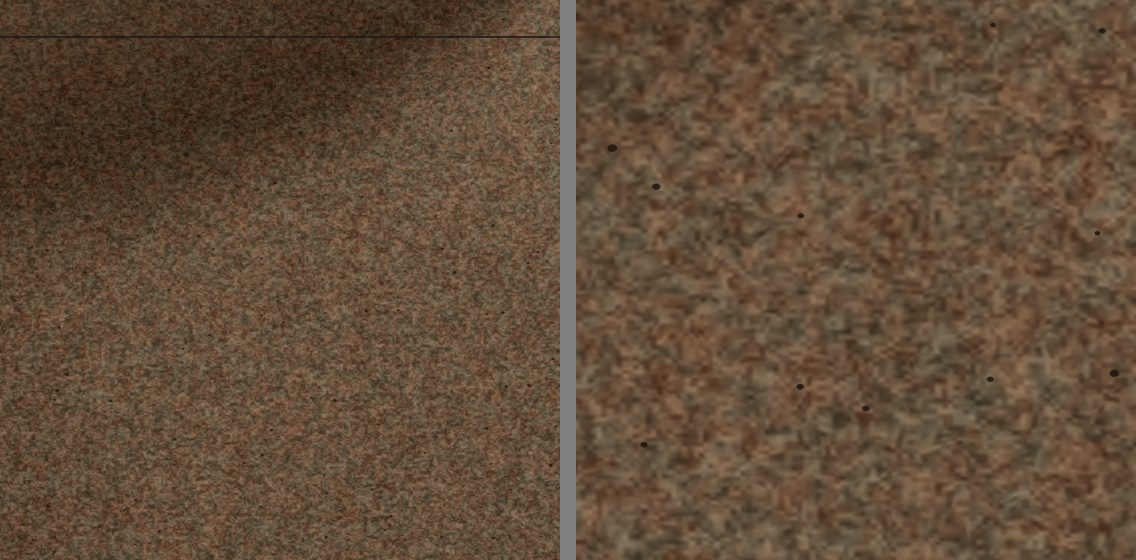
Left, the full canvas; right, a detail of the centre.
Reproduce this texture procedurally as a WebGL 2 fragment shader.

```glsl
#version 300 es
precision highp float;
// Brown speckled felt or cork sheet under a soft diagonal shadow, crossed by a thin dark seam.
// A smooth light field sets the tone; layered value noise adds mottling, fine grain and
// warm or olive tints, and a jittered grid scatters small dark pits.

uniform vec2 u_resolution;
out vec4 fragColor;

const vec3 BASE_COLOR = vec3(0.357, 0.276, 0.200);
const vec3 TONE_AXIS = vec3(1.0, 0.92, 0.80);     // how each channel follows the tone
const vec3 TINT_AXIS = vec3(0.55, -0.22, -0.30);  // olive to russet
const vec3 SEAM_COLOR = vec3(0.10, 0.08, 0.09);
const vec3 PIT_COLOR = vec3(0.10, 0.075, 0.055);

const float LIT_TONE = 0.047;
const float SHADOW_DEPTH = 0.155;
const float SHADOW_RECOVERY = 0.055;
const float MOTTLE_SCALE = 150.0;
const float GRAIN_SCALE = 310.0;
const float TINT_SCALE = 105.0;
const float MOTTLE_AMOUNT = 0.16;
const float GRAIN_AMOUNT = 0.17;
const float CLOUD_AMOUNT = 0.04;
const float STREAK_AMOUNT = 0.018;
const float TINT_AMOUNT = 0.10;
const float PIT_CELLS = 44.0;
const float PIT_CHANCE = 0.06;
const float PIT_RADIUS = 0.0026;
const float SEAM_HEIGHT = 0.934;
const float SEAM_HALF_WIDTH = 0.0012;

// Integer hash of a lattice cell, 0 to 1
float hash(vec2 cell, uint seed) {
    uvec2 q = uvec2(ivec2(cell)) * uvec2(1597u, 3571u);
    uint h = (q.x ^ (q.y * 2017u)) + seed * 7919u;
    h = (h ^ (h >> 15u)) * 73471u;
    h = (h ^ (h >> 13u)) * 98689u;
    h = (h ^ (h >> 16u)) * 50331u;
    h ^= h >> 15u;
    return float(h & 65535u) / 65535.0;
}

// Value noise centred on zero, -0.5 to 0.5
float noise(vec2 p, uint seed) {
    vec2 cell = floor(p);
    vec2 f = fract(p);
    f = f * f * (3.0 - 2.0 * f);
    float low = mix(hash(cell, seed), hash(cell + vec2(1, 0), seed), f.x);
    float high = mix(hash(cell + vec2(0, 1), seed), hash(cell + vec2(1, 1), seed), f.x);
    return mix(low, high, f.y) - 0.5;
}

// Amount of shadow above a curved diagonal edge: x = cover, y = recovery far inside
vec2 shadow(vec2 p) {
    float edge = 0.58 + 0.08 * p.x + 0.40 * p.x * p.x;
    float depth = p.y - edge;
    float softness = mix(0.17, 0.09, p.x);
    return vec2(smoothstep(-softness, softness, depth), smoothstep(0.10, 0.42, depth));
}

// Broad light over the sheet
float lightTone(vec2 p, vec2 shade) {
    float tone = LIT_TONE - SHADOW_DEPTH * shade.x + SHADOW_RECOVERY * shade.y;
    tone += 0.025 * smoothstep(0.55, 1.0, p.x) * smoothstep(0.3, 0.85, p.y);
    tone -= 0.028 * (1.0 - smoothstep(0.0, 0.3, p.x)) * (1.0 - shade.x);
    return tone - 0.012 * (1.0 - smoothstep(0.0, 0.35, p.y));
}

// Coverage of sparse pits, one candidate per cell kept clear of the cell border
float pits(vec2 p, float pixel) {
    vec2 cell = floor(p * PIT_CELLS);
    vec2 jitter = 0.2 + 0.6 * vec2(hash(cell, 21u), hash(cell, 22u));
    vec2 offset = p - (cell + jitter) / PIT_CELLS;
    float radius = PIT_RADIUS * mix(0.5, 1.0, hash(cell, 23u));
    float dist = length(offset * vec2(0.85, 1.1));
    float cover = 1.0 - smoothstep(radius - pixel, radius + pixel, dist);
    return cover * step(hash(cell, 24u), PIT_CHANCE);
}

void main() {
    vec2 p = gl_FragCoord.xy / u_resolution;
    float pixel = 1.0 / u_resolution.y;
    vec2 shade = shadow(p);

    // Mottling, slightly wider than tall, with fine grain on top
    vec2 warp = 0.004 * vec2(noise(p * 80.0, 1u), noise(p * 80.0, 2u));
    vec2 q = p + warp;
    float texture_tone = MOTTLE_AMOUNT * noise(q * MOTTLE_SCALE * vec2(0.9, 1.15), 3u);
    texture_tone += GRAIN_AMOUNT * noise(q * GRAIN_SCALE * vec2(0.9, 1.1), 4u);
    texture_tone += CLOUD_AMOUNT * noise(p * 38.0, 5u);
    texture_tone += STREAK_AMOUNT * noise(p * vec2(90.0, 9.0), 6u);
    float contrast = mix(1.0, 0.72, shade.x);

    // Colour from tone and tint
    float tint = TINT_AMOUNT * noise(q * TINT_SCALE, 7u) + 0.04 * noise(p * 30.0, 8u);
    float tone = lightTone(p, shade) + contrast * texture_tone;
    vec3 color = BASE_COLOR + TONE_AXIS * tone + TINT_AXIS * tint * contrast;

    // Pits and the seam
    color = mix(color, PIT_COLOR, 0.85 * pits(p, pixel));
    float seam = abs(p.y - SEAM_HEIGHT) - SEAM_HALF_WIDTH;
    color = mix(color, SEAM_COLOR, 0.9 * (1.0 - smoothstep(-0.5 * pixel, 0.7 * pixel, seam)));

    fragColor = vec4(clamp(color, 0.0, 1.0), 1.0);
}
```
